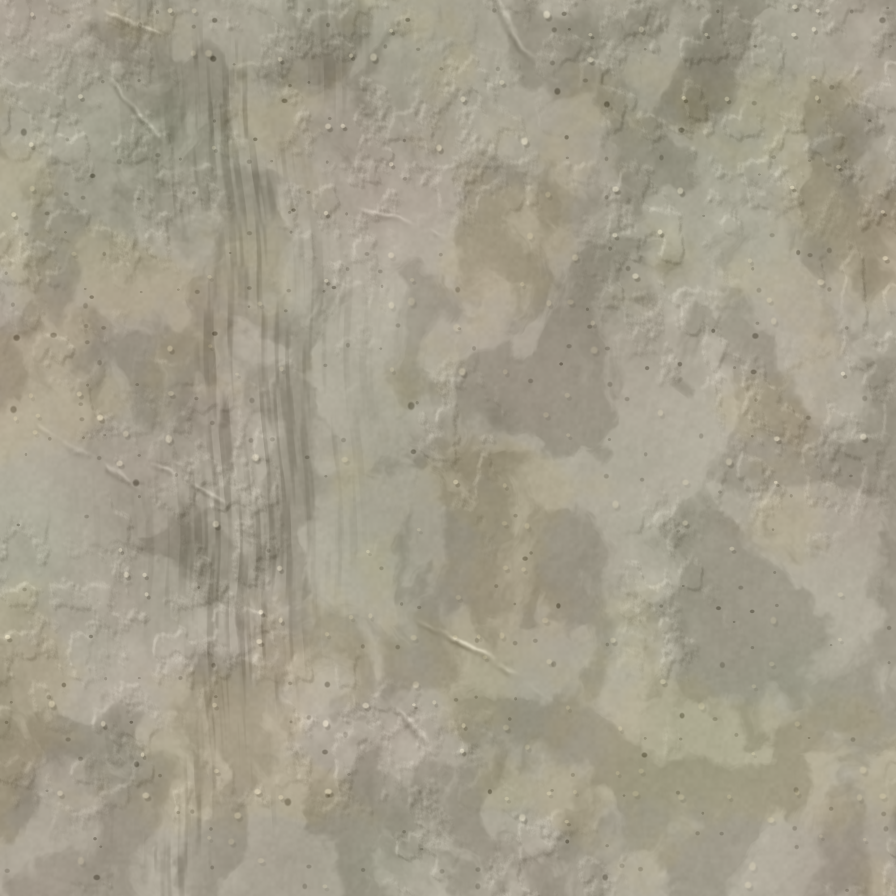
Reproduce this texture procedurally as a WebGL 2 fragment shader.

```glsl
#version 300 es
precision highp float;
// Weathered concrete wall: trowelled pale plaster on the left, damp mottling on the right.
// Layered value noise gives stains, embossed chips and vertical scratches;
// loops and jittered cells add diagonal scars, pits and small bright stones.

#define BASE_TONE 0.672
#define STAIN_DEPTH 0.078
#define STAIN_SCALE vec2(15.0, 10.5)
#define CLOUD_DEPTH 0.13
#define CHIP_RELIEF 0.085
#define SCRATCH_DEPTH 0.085
#define SCAR_COUNT 9
#define SCAR_RELIEF 0.085
#define GRAIN_DEPTH 0.035
#define DARK_COLOR vec3(0.550, 0.530, 0.470)
#define LIGHT_COLOR vec3(0.730, 0.710, 0.650)

uniform vec2 u_resolution;
out vec4 fragColor;

float hash(vec2 p) {
    vec3 q = fract(p.xyx * 0.1031);
    q += dot(q, q.yzx + 33.33);
    return fract((q.x + q.y) * q.z);
}

vec2 hash2(vec2 p) {
    return vec2(hash(p + 17.0), hash(p + 71.0));
}

float noise(vec2 p) {
    vec2 i = floor(p), f = fract(p);
    f = f * f * f * (f * (f * 6.0 - 15.0) + 10.0);
    return mix(mix(hash(i), hash(i + vec2(1, 0)), f.x),
               mix(hash(i + vec2(0, 1)), hash(i + vec2(1, 1)), f.x), f.y);
}

float fbm(vec2 p) {
    float sum = 0.0, amp = 0.5;
    for (int i = 0; i < 5; i++) {
        sum += amp * noise(p);
        p = mat2(0.96, 0.28, -0.28, 0.96) * p * 2.03 + 19.7;
        amp *= 0.5;
    }
    return sum / 0.97;
}

// Height of flaked plaster: plateaus with steep rims
float chipHeight(vec2 p) {
    float n = fbm(p * vec2(44.0, 36.0) + 5.0);
    return smoothstep(0.46, 0.66, n) + 0.5 * n;
}

// One jittered round spot in some of the cells
float spots(vec2 p, float cells, float share, float radius, float seed) {
    vec2 q = p * cells, id = floor(q) + seed;
    vec2 center = 0.3 + 0.4 * hash2(id);
    vec2 d = (fract(q) - center) * vec2(1.0, 0.8 + 0.5 * hash(id + 3.0));
    float r = radius * (0.5 + 0.5 * hash(id + 9.0));
    return step(hash(id + 41.0), share) * (1.0 - smoothstep(r * 0.5, r * 1.2, length(d)));
}

// Thin diagonal ridges, lit above and shaded below
float scars(vec2 p) {
    float sum = 0.0;
    p += 0.022 * (vec2(fbm(p * 16.0), fbm(p * 16.0 + 40.0)) - 0.5);
    for (int i = 0; i < SCAR_COUNT; i++) {
        vec2 id = vec2(float(i), 8.0);
        vec2 center = hash2(id) * vec2(0.6, 1.0);
        float angle = -mix(0.3, 1.15, hash(id + 5.0));
        float halfLength = mix(0.03, 0.1, hash(id + 11.0));
        vec2 dir = vec2(cos(angle), sin(angle)), d = p - center;
        float along = dot(d, dir), across = dot(d, vec2(-dir.y, dir.x));
        float ends = 1.0 - smoothstep(0.5, 1.0, abs(along) / halfLength);
        float lit = exp(-pow(across / 0.0022, 2.0));
        float shade = exp(-pow((across + 0.005) / 0.003, 2.0));
        sum += ends * (lit - 0.8 * shade) * smoothstep(0.25, 0.6, noise(p * 38.0 + id));
    }
    return sum;
}

void main() {
    vec2 p = gl_FragCoord.xy / min(u_resolution.x, u_resolution.y);
    vec2 toLight = vec2(-0.0012, 0.0018);
    float broad = noise(p * 3.2 + 4.0);
    float cloud = fbm(p * vec2(6.0, 4.5) + 31.0) - 0.5;
    float rightSide = smoothstep(0.36, 0.6, p.x + 0.12 * (broad - 0.5));

    // Soft damp stains, drawn out downwards
    vec2 warp = vec2(fbm(p * 9.0 + 2.0), fbm(p * 9.0 + 60.0)) - 0.5;
    float damp = fbm(p * STAIN_SCALE + 1.6 * warp) + mix(-0.08, 0.035, rightSide) + 0.16 * (broad - 0.5);
    float stain = smoothstep(0.46, 0.62, damp);

    // Rough areas carry chips; a wavering band carries scratches
    float rough = smoothstep(0.42, 0.62, fbm(p * vec2(8.0, 6.0) + 77.0) + 0.05 * (1.0 - rightSide));
    float chips = chipHeight(p - toLight) - chipHeight(p + toLight);
    float band = exp(-pow((p.x - 0.25 - 0.1 * (noise(p * 2.5 + 50.0) - 0.5)) / 0.12, 2.0));
    float slant = p.x + 0.05 * p.y + 0.012 * noise(p * 7.0);
    float lines = noise(vec2(slant * 150.0, p.y * 10.0)) * 0.6 + noise(vec2(slant * 260.0, p.y * 22.0)) * 0.4;
    float scratchArea = band * smoothstep(0.4, 0.58, fbm(p * vec2(11.0, 5.0) + 13.0));
    float scratches = smoothstep(0.42, 0.75, lines) - 0.2;

    float tone = BASE_TONE + CLOUD_DEPTH * cloud - STAIN_DEPTH * stain;
    tone += CHIP_RELIEF * chips * mix(0.15, 1.0, rough);
    tone -= 0.09 * rough * (fbm(p * vec2(36.0, 26.0) + 90.0) - 0.46);
    tone -= SCRATCH_DEPTH * scratches * scratchArea;
    tone += SCAR_RELIEF * scars(p);
    tone += GRAIN_DEPTH * (noise(p * 210.0) * 0.6 + noise(p * 95.0) * 0.4 - 0.5);

    // Pits, and stones with a shadow on the far side
    tone -= 0.17 * spots(p, 23.0, 0.10, 0.10, 3.0);
    tone -= 0.10 * spots(p, 48.0, 0.10, 0.16, 120.0);
    float stone = spots(p, 40.0, 0.13, 0.18, 210.0);
    float stoneShade = spots(p + 2.0 * toLight, 40.0, 0.13, 0.18, 210.0);
    tone += (0.13 * stone - 0.10 * stoneShade * (1.0 - stone)) * mix(0.4, 1.0, rough);

    // Tint: rosy on the left, olive on the right, ochre in places
    vec3 color = mix(DARK_COLOR, LIGHT_COLOR, (tone - DARK_COLOR.r) / (LIGHT_COLOR.r - DARK_COLOR.r));
    float hue = fbm(p * 5.0 + 140.0) - 0.5 + 0.08 * (0.5 - rightSide);
    color += hue * vec3(0.035, -0.015, 0.01);
    float ochre = smoothstep(0.54, 0.72, fbm(p * 7.0 + 200.0)) + 0.6 * stone;
    color += ochre * vec3(0.012, 0.004, -0.025);
    fragColor = vec4(clamp(color, 0.0, 1.0), 1.0);
}
```
